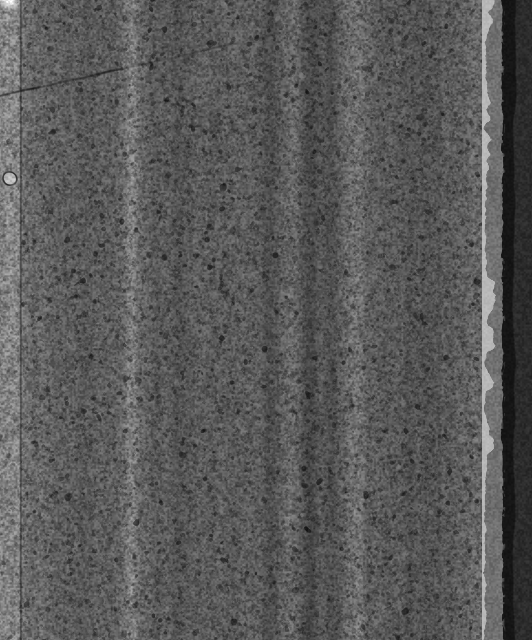
Reproduce this texture procedurally as a WebGL 2 fragment shader.

```glsl
#version 300 es
precision highp float;

#define BASE_TONE 0.368
#define SPECKLE 0.44
#define MOTTLE 0.22
#define FINE_CELL 0.0068
#define MID_CELL 0.0115
#define LARGE_CELL 0.0220
#define SEAM_X 0.039
#define PAINT_X 0.906
#define GAP_X 0.944
#define ROAD_X 0.966

uniform vec2 u_resolution;
out vec4 outColor;

// Integer hash giving two values in 0..1
vec2 hash2(vec2 cell) {
    uvec2 q = uvec2(ivec2(cell) + 32768);
    q = q * 1664525u + 1013904223u;
    q.x += q.y * 1664525u;
    q.y += q.x * 1664525u;
    q ^= q >> 16u;
    q.x += q.y * 1664525u;
    q.y += q.x * 1664525u;
    q ^= q >> 16u;
    return vec2(q >> 8u) / 16777216.0;
}

float noise(vec2 p) {
    vec2 i = floor(p), f = fract(p);
    f = f * f * (3.0 - 2.0 * f);
    float low = mix(hash2(i).x, hash2(i + vec2(1, 0)).x, f.x);
    float high = mix(hash2(i + vec2(0, 1)).x, hash2(i + vec2(1, 1)).x, f.x);
    return mix(low, high, f.y);
}

float fbm(vec2 p) {
    return 0.55 * noise(p) + 0.3 * noise(p * 2.3 + 17.0) + 0.15 * noise(p * 5.1 + 41.0);
}

// Coverage of irregular stones scattered one per cell
float grains(vec2 p, float cell, float share, float radius, float seed, float px) {
    vec2 q = p / cell, id = floor(q);
    float warp = 1.5 * (noise(q * 3.5 + seed) - 0.5);
    float cover = 0.0;
    for (int j = -1; j <= 1; j++)
    for (int i = -1; i <= 1; i++) {
        vec2 c = id + vec2(i, j);
        vec2 place = hash2(c + seed), kind = hash2(c + seed + 531.0);
        if (kind.x > share) continue;
        vec2 d = q - c - place;
        float angle = kind.y * 6.2832;
        d = mat2(cos(angle), sin(angle), -sin(angle), cos(angle)) * d;
        d.x *= 0.75 + 0.9 * place.y;
        float size = radius * (0.55 + 0.6 * place.x);
        float edge = (length(d) - size * (1.0 + warp)) * cell;
        float strength = 0.35 + 0.65 * fract(kind.y * 7.0);
        cover = max(cover, strength * (1.0 - smoothstep(-1.3 * px, 1.3 * px, edge)));
    }
    return cover;
}

// Vertical streaks: centre, width, tone change
float streaks(float x, float y) {
    const vec3 bands[12] = vec3[](
        vec3(0.248, 0.014, 0.11), vec3(0.250, 0.050, 0.01), vec3(0.130, 0.040, -0.01),
        vec3(0.332, 0.012, -0.04), vec3(0.506, 0.014, -0.07), vec3(0.549, 0.018, 0.04),
        vec3(0.585, 0.014, -0.08), vec3(0.622, 0.014, -0.06), vec3(0.668, 0.024, 0.08),
        vec3(0.780, 0.070, -0.03), vec3(0.826, 0.004, -0.04), vec3(0.885, 0.035, 0.04));
    float tone = 0.10 * exp(-max(x - SEAM_X, 0.0) / 0.04);
    for (int i = 0; i < 12; i++) {
        float d = (x - bands[i].x) / bands[i].y;
        tone += bands[i].z * exp(-d * d);
    }
    return tone + 0.045 * (noise(vec2(x * 65.0, y * 0.7)) - 0.5);
}

void main() {
    vec2 uv = gl_FragCoord.xy / u_resolution;
    vec2 p = gl_FragCoord.xy / u_resolution.y;
    float px = 0.7 / u_resolution.y;
    float fine = noise(p * 350.0) - 0.5;
    float speckle = SPECKLE * fine + MOTTLE * (noise(p * 170.0 + 71.0) - 0.5);

    // Stone face with dark and a few pale grains
    float tone = BASE_TONE + streaks(uv.x, uv.y);
    float left = 1.0 - smoothstep(SEAM_X - px, SEAM_X + px, uv.x);
    tone += 0.06 * left;
    tone *= 1.0 + speckle;
    float grainFade = 1.0 - 0.35 * left;
    tone *= 1.0 - 0.30 * grainFade * grains(p, FINE_CELL, 0.60, 0.36, 11.0, px);
    tone *= 1.0 - 0.40 * grainFade * grains(p, MID_CELL, 0.42, 0.27, 203.0, px);
    tone *= 1.0 - 0.55 * grainFade * grains(p, LARGE_CELL, 0.32, 0.18, 407.0, px);
    tone = mix(tone, 0.55, 0.6 * grains(p, LARGE_CELL, 0.03, 0.16, 811.0, px));

    // Seam, faint broken crack and bright corner
    tone *= 1.0 - 0.42 * (1.0 - smoothstep(0.0, 3.0 * px, abs(uv.x - SEAM_X)));
    float crack = abs(p.y - 0.85 - 0.223 * p.x - 0.002 * (noise(p * 30.0) - 0.5));
    float broken = smoothstep(0.25, 0.75, noise(p * 24.0 + 5.0));
    float crackFade = mix(0.55, 0.25, smoothstep(0.2, 0.3, p.x)) * (0.4 + 0.6 * broken);
    crackFade *= 1.0 - smoothstep(0.58, 0.66, p.x);
    tone *= 1.0 - crackFade * (1.0 - smoothstep(0.0, 3.0 * px, crack));
    tone += 0.4 * (1.0 - smoothstep(0.003, 0.02, length(p - vec2(0.013, 1.0))));

    // Round stud with a dark broken rim
    float stud = length(p - vec2(0.0155, 0.721)) + 0.003 * (noise(p * 120.0) - 0.5);
    float rim = 1.0 - smoothstep(0.0115 - px, 0.0115 + px, stud);
    tone = mix(tone, 0.16, rim * (0.5 + 0.5 * noise(p * 90.0)));
    tone = mix(tone, 0.72 + 0.2 * fine, 1.0 - smoothstep(0.009 - px, 0.009 + px, stud));

    // Smooth border with ragged pale paint
    float border = smoothstep(PAINT_X - px, PAINT_X + px, uv.x);
    tone = mix(tone, 0.44 + 0.12 * fine + 0.08 * (fbm(p * 35.0) - 0.5), border);
    float bulge = smoothstep(0.54, 0.74, fbm(vec2(3.0, uv.y * 13.0)));
    float paintEnd = PAINT_X + 0.006 + 0.018 * bulge + 0.012 * (fbm(p * 75.0) - 0.5);
    float paint = border * (1.0 - smoothstep(paintEnd - px, paintEnd + px, uv.x));
    tone = mix(tone, 0.72 + 0.06 * fine, paint);

    // Black gap with chipped rim, then dark road
    float gapStart = GAP_X + 0.007 * (fbm(vec2(9.0, uv.y * 60.0)) - 0.5);
    float gap = smoothstep(gapStart - px, gapStart + px, uv.x);
    float chips = smoothstep(0.6, 0.8, noise(p * 190.0)) * (1.0 - smoothstep(0.0, 0.006, uv.x - gapStart));
    tone = mix(tone, 0.085 + 0.04 * fine + 0.3 * chips, gap);
    float roadStart = ROAD_X + 0.012 * (fbm(vec2(27.0, uv.y * 14.0)) - 0.5);
    float road = smoothstep(roadStart - px, roadStart + 3.0 * px, uv.x);
    tone = mix(tone, 0.17 * (1.0 + speckle), road);

    outColor = vec4(vec3(clamp(tone, 0.0, 1.0)), 1.0);
}
```
